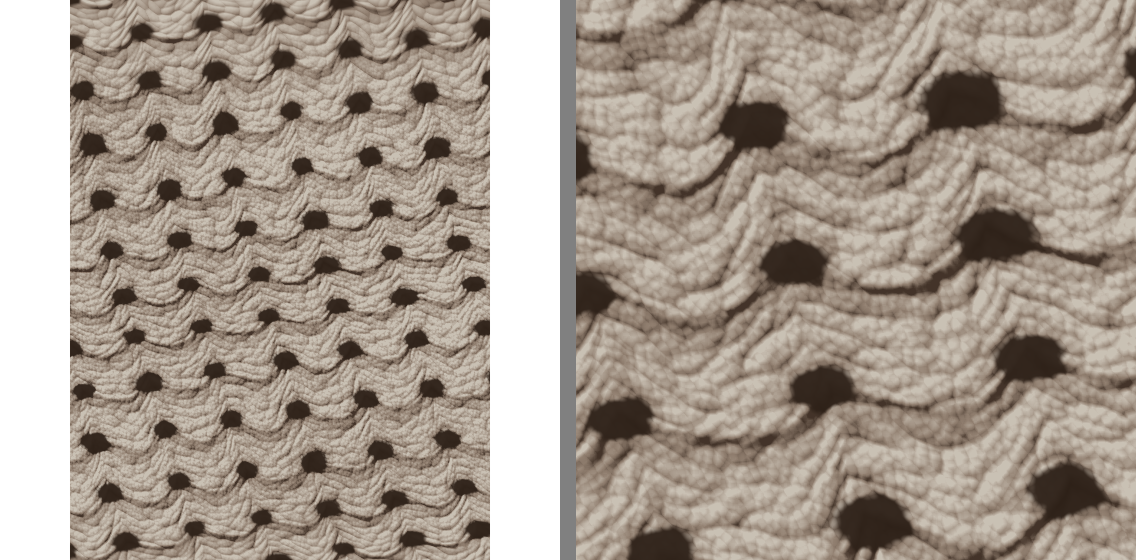
Left, the full canvas; right, a detail of the centre.
Write a three.js fragment shader that draws this texture.

```glsl
// Beige crochet fabric between white side margins: overlapping scalloped puffs
// with a dark eyelet at every cusp. A bent skew lattice places the repeats,
// cellular noise builds the yarn, and a height difference lights it.

#define ORIGIN vec2(0.4388, 0.5911)  // centre of eyelet (0, 0)
#define STEP_ACROSS vec2(0.1198, 0.0189)
#define STEP_DOWN vec2(0.0202, 0.0866)
#define MARGIN 0.125
#define SCALLOP 0.38                 // depth of puff edge, in rows
#define EYELET vec2(0.195, 0.175)    // half size, in lattice cells
#define YARN vec2(5.5, 6.0)          // stitches per lattice cell
#define RELIEF 1.9
#define HOLE_COLOR vec3(0.17, 0.12, 0.085)
#define SHADE_COLOR vec3(0.24, 0.18, 0.14)
#define WOOL_COLOR vec3(0.57, 0.50, 0.44)
#define LIGHT_COLOR vec3(0.79, 0.755, 0.705)

varying vec2 vUv;

vec2 hash2(vec2 p) {
  vec2 q = vec2(dot(p, vec2(127.1, 311.7)), dot(p, vec2(269.5, 183.3)));
  return fract(sin(q) * 43758.5);
}

// Squared distance to the nearest jittered cell point.
float cellular(vec2 p) {
  vec2 cell = floor(p);
  vec2 local = fract(p);
  float nearest = 2.0;
  for (int y = -1; y <= 1; y++) {
    for (int x = -1; x <= 1; x++) {
      vec2 o = vec2(float(x), float(y));
      vec2 d = o + 0.1 + 0.8 * hash2(cell + o) - local;
      nearest = min(nearest, dot(d, d));
    }
  }
  return nearest;
}

// Canvas position to lattice (column, row counted downwards).
// The bend of the cloth is inverted by fixed-point iteration.
vec2 lattice(vec2 p) {
  vec2 d = vec2(p.x - ORIGIN.x, ORIGIN.y - p.y);
  float col = 0.0;
  float row = d.y / STEP_DOWN.y;
  for (int k = 0; k < 6; k++) {
    col = (d.x - STEP_DOWN.x * row - 0.0007 * row * row) / STEP_ACROSS.x;
    float bend = 0.0006 * row * row + 0.0104 * (1.0 - cos(1.047 * row));
    row = (d.y + STEP_ACROSS.y * col + bend) / STEP_DOWN.y;
  }
  return vec2(col, row);
}

// Height of the wool: scalloped puffs, rounded stitches and fine fibres.
float woolHeight(vec2 p, float focus) {
  vec2 cell = lattice(p);
  cell += 0.025 * sin(cell.yx * vec2(5.3, 7.1) + 2.0 * cell);
  float a = pow(fract(cell.x), 1.2);
  float arch = 4.0 * a * (1.0 - a);
  float t = cell.y - SCALLOP * arch;
  float f = fract(t);
  float puff = smoothstep(0.0, 0.45, f) * (1.0 - smoothstep(0.88, 1.0, f));
  puff *= 0.75 + 0.25 * arch;

  // Stitches follow the scallops and lean with the twist of the yarn.
  vec2 strand = vec2(cell.x + 0.22 * t, t) * YARN;
  strand += 0.22 * sin(strand.yx * 1.7 + vec2(0.0, 1.3));
  float stitch = 1.0 - cellular(strand);
  float fibre = 1.0 - cellular(mat2(0.8, -0.6, 0.6, 0.8) * p * vec2(210.0, 150.0));
  return 0.32 * puff + 0.42 * stitch + 0.16 * focus * (fibre - 0.75) + 0.08;
}

void main() {
  vec2 p = vUv;
  float focus = smoothstep(1.05, 0.72, p.y) * smoothstep(-0.15, 0.2, p.y);
  float height = woolHeight(p, focus);
  float lit = height - woolHeight(p + vec2(-0.0024, 0.0032), focus);

  // Eyelets vary in place and size, with ragged woolly rims.
  vec2 cell = lattice(p);
  vec2 id = floor(cell + 0.5);
  vec2 rnd = hash2(id + 17.0);
  vec2 d = cell - id - 0.06 * (rnd - 0.5);
  float radius = length(d / (EYELET * mix(0.84, 1.14, rnd.y)));
  float rim = radius + 0.9 * (height - 0.6);
  float softness = mix(0.28, 0.15, focus);
  float hole = 1.0 - smoothstep(1.0 - softness, 1.0 + softness, rim);

  // Relief light, contact shade, bright loops and broad folds.
  float tone = 0.70 + RELIEF * lit + 0.95 * (height - 0.63);
  tone -= 0.22 * (1.0 - smoothstep(0.9, 1.8, radius));
  vec2 loopPos = (d - vec2(0.25, 0.08)) / vec2(0.1, 0.16);
  tone += 0.16 * exp(-dot(loopPos, loopPos));
  tone += 0.035 * sin(7.0 * p.x + 5.0 * p.y) + 0.03 * sin(15.0 * p.y - 6.0 * p.x);
  tone += 0.05 * (hash2(floor(p * 512.0)).x - 0.5) * focus;
  tone = clamp(tone, 0.0, 1.0);

  vec3 wool = mix(SHADE_COLOR, WOOL_COLOR, smoothstep(-0.1, 0.55, tone));
  wool = mix(wool, LIGHT_COLOR, clamp(2.0 * tone - 1.0, 0.0, 1.0));
  vec3 color = mix(wool, HOLE_COLOR + 0.05 * height, hole);

  // White side margins.
  float cloth = smoothstep(-0.001, 0.001, 0.5 - MARGIN - abs(p.x - 0.5));
  gl_FragColor = vec4(mix(vec3(1.0), color, cloth), 1.0);
}
```
